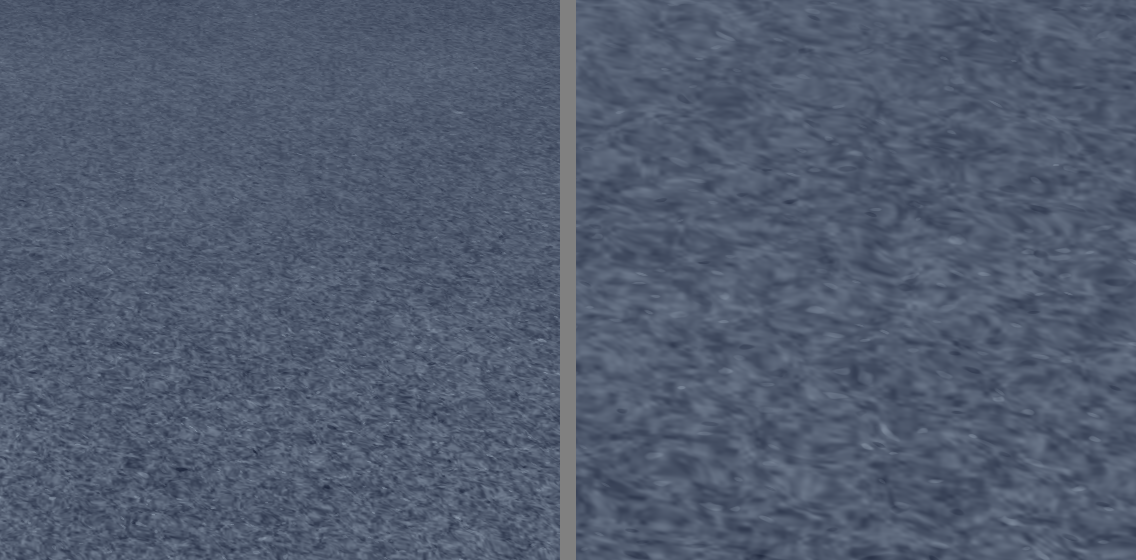
Left, the full canvas; right, a detail of the centre.
Give the GLSL for this texture, as a Shadertoy shader.

```glsl
// Blue-grey asphalt receding toward a distant horizon.
// Each point is projected onto a ground plane, where layered value noise makes
// the grain and jittered cells scatter pale chips, dark pits and larger stones.

const vec3 BASE_COLOR = vec3(0.318, 0.360, 0.437);
const vec3 TONE_TINT = vec3(1.0, 1.04, 1.0);
const float HORIZON = 2.5;               // height of the vanishing line
const vec2 GRAIN_FREQ = vec2(275.0, 1060.0);
const float GROUND_SKEW = 0.07;          // leans the grain down to the right
const float NEAR_CONTRAST = 0.31;
const float FAR_CONTRAST = 0.15;
const float MOTTLE = 0.045;
const float CHIP_LIGHT = 0.12;
const float PIT_DARK = 0.10;
const float STONE_LIGHT = 0.19;

float hash(vec2 p) {
    vec3 q = fract(p.xyx * 0.1031);
    q += dot(q, q.yzx + 33.33);
    return fract((q.x + q.y) * q.z);
}

float valueNoise(vec2 p) {
    vec2 cell = floor(p);
    vec2 f = fract(p);
    f = f * f * (3.0 - 2.0 * f);
    float low = mix(hash(cell), hash(cell + vec2(1, 0)), f.x);
    float high = mix(hash(cell + vec2(0, 1)), hash(cell + vec2(1, 1)), f.x);
    return mix(low, high, f.y);
}

// Soft, uneven chips: one candidate per cell, kept with the given chance.
float scatter(vec2 p, float chance, float maxRadius, float seed) {
    vec2 home = floor(p);
    float ragged = 0.65 + 0.7 * valueNoise(p * 5.0 + seed);
    float cover = 0.0;
    for (int j = -1; j <= 1; j++) {
        for (int i = -1; i <= 1; i++) {
            vec2 cell = home + vec2(i, j);
            vec2 id = cell + seed;
            float kept = step(hash(id), chance);
            vec2 center = cell + vec2(hash(id + 17.3), hash(id + 41.7));
            float size = hash(id + 73.1);
            float radius = maxRadius * mix(0.4, 1.0, size * size);
            vec2 d = p - center;
            d.y += d.x * (hash(id + 97.9) - 0.5);
            float dist = length(d * vec2(0.8, 1.2)) * ragged;
            float strength = mix(0.45, 1.0, hash(id + 59.3));
            float chip = 1.0 - smoothstep(radius * 0.45, radius, dist);
            cover = max(cover, kept * strength * chip);
        }
    }
    return cover;
}

void mainImage(out vec4 fragColor, in vec2 fragCoord) {
    vec2 uv = fragCoord / iResolution.y;

    // Perspective ground coordinates
    float depth = 1.0 / (HORIZON - uv.y);
    vec2 ground = vec2((uv.x - 0.5) * depth, depth);
    ground.y += GROUND_SKEW * ground.x;
    vec2 grain = ground * GRAIN_FREQ + vec2(300.0, 0.0);
    grain += 1.4 * vec2(valueNoise(grain * 0.31), valueNoise(grain * 0.29 + 51.0));

    // Grain in three sizes, calmer with distance
    float distant = smoothstep(0.1, 1.0, uv.y);
    float coarse = valueNoise(grain * 0.42 + 13.0) - 0.5;
    float medium = valueNoise(grain) - 0.5;
    float fine = valueNoise(grain * 1.8 + 37.0) - 0.5;
    float texture3 = 0.24 * coarse + 0.52 * medium + mix(0.36, 0.2, distant) * fine;
    float tone = texture3 * mix(NEAR_CONTRAST, FAR_CONTRAST, distant);

    // Broad worn patches and a slightly darker far edge
    float patches = 0.6 * valueNoise(uv * vec2(4.0, 8.0) + 5.0)
                  + 0.4 * valueNoise(uv * vec2(13.0, 31.0) + 23.0);
    tone += MOTTLE * (patches - 0.5);
    tone -= 0.02 * smoothstep(0.88, 1.0, uv.y);

    // Chips, pits and stones
    float fade = mix(1.0, 0.4, distant);
    tone += CHIP_LIGHT * fade * scatter(grain * 0.38, 0.22, 0.34, 11.0);
    tone -= PIT_DARK * fade * scatter(grain * 0.33, 0.17, 0.36, 131.0);
    tone += STONE_LIGHT * fade * scatter(grain * 0.11, 0.022, 0.23, 211.0);

    fragColor = vec4(BASE_COLOR + tone * TONE_TINT, 1.0);
}
```
